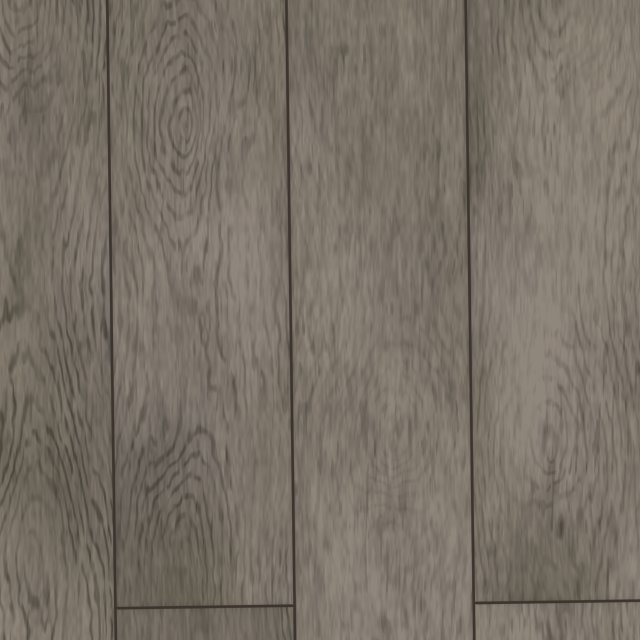
A Shadertoy shader for this texture:

```glsl
const float PLANK_WIDTH = 0.28;
const float PLANK_LENGTH = 2.4;
const vec2 FIRST_CORNER = vec2(0.181, 0.047);
const float SEAM_HALF_WIDTH = 0.0021;
const vec3 WOOD = vec3(0.472, 0.440, 0.400);
const vec3 WOOD_STEP = vec3(0.060, 0.056, 0.054);
const vec3 SEAM = vec3(0.235, 0.205, 0.180);

float hash(vec2 p) {
    vec3 q = fract(p.xyx * 0.1031);
    q += dot(q, q.yzx + 33.33);
    return fract((q.x + q.y) * q.z);
}

float noise(vec2 p) {
    vec2 cell = floor(p), f = fract(p);
    f = f * f * (3.0 - 2.0 * f);
    return mix(mix(hash(cell), hash(cell + vec2(1, 0)), f.x),
               mix(hash(cell + vec2(0, 1)), hash(cell + vec2(1, 1)), f.x), f.y);
}

float fbm(vec2 p) {
    float sum = 0.0, weight = 0.5;
    for (int i = 0; i < 3; i++) {
        sum += weight * noise(p);
        p = p * 2.03 + 17.3;
        weight *= 0.5;
    }
    return sum / 0.875;
}

// Distance from a to the nearest whole number
float nearestEdge(float a) {
    return abs(fract(a + 0.5) - 0.5);
}

// Knots: x bends the growth rings, y darkens the heart
vec2 knots(vec2 p, vec2 board) {
    vec2 sum = vec2(0.0);
    for (int k = 0; k < 2; k++) {
        vec2 seed = board * 7.0 + float(k) * 3.7;
        vec2 jitter = vec2(hash(seed), hash(seed + 11.0)) - 0.5;
        vec2 center = vec2(0.0, 0.8 + 1.8 * float(k)) + jitter * vec2(0.35, 0.6);
        vec2 q = (p - center) / vec2(0.17, 0.36);
        float d = dot(q, q);
        sum += vec2(exp(-d), exp(-4.0 * d));
    }
    return sum;
}

// Ring number of a board sliced lengthwise through a wandering trunk axis
float ringField(vec2 p, vec2 offset, float bend) {
    float axis = 0.3 * (noise(vec2(offset.x, p.y * 0.6)) - 0.5);
    float depth = 0.9 * (noise(vec2(offset.y, p.y * 0.55)) - 0.5);
    float radius = length(vec2(p.x - axis, depth));
    float warp = 2.4 * (noise(p * vec2(3.5, 0.8) + offset) - 0.5)
               + 0.8 * (noise(p * vec2(12.0, 2.6) + offset) - 0.5)
               + 0.4 * (noise(p * vec2(40.0, 12.0) + offset) - 0.5);
    return 24.0 * radius + 3.0 * bend + warp;
}

// Thin dark late wood, fading where rings crowd together
float ringLine(float rings) {
    float blur = fwidth(rings);
    float halfWidth = 0.14 + 0.5 * blur;
    float line = 1.0 - smoothstep(0.04, halfWidth + 0.08, nearestEdge(rings));
    return line * (1.0 - smoothstep(0.4, 1.0, blur));
}

// Fine fibres running along the board
float fibres(vec2 p, vec2 offset) {
    float sway = 0.06 * noise(p * vec2(3.0, 1.5) + offset);
    vec2 q = vec2(p.x + sway, p.y);
    return 0.5 * noise(q * vec2(56.0, 5.0) + offset)
         + 0.5 * noise(q * vec2(105.0, 20.0) + offset) - 0.5;
}

// Short dark open pores
float pores(vec2 p, vec2 offset) {
    float sway = 0.05 * noise(p * vec2(4.0, 3.0) + offset);
    float tick = noise(vec2(p.x + sway, p.y) * vec2(62.0, 9.0) + offset + 31.0);
    return smoothstep(0.62, 0.9, tick) * noise(p * vec2(4.0, 2.0) + offset);
}

float woodTone(vec2 p, vec2 board) {
    vec2 offset = 60.0 * vec2(hash(board + 5.0), hash(board + 23.0));
    float boldness = 0.6 + 0.4 * cos(1.57 * (board.x + 0.8));
    vec2 knot = knots(p, board);
    float line = ringLine(ringField(p, offset, knot.x));
    float broken = smoothstep(0.25, 0.75, noise(p * vec2(5.0, 1.5) + offset));
    float grit = smoothstep(0.0, 0.6, noise(p * vec2(60.0, 12.0) + offset));
    vec2 sway = vec2(2.5 * noise(p * vec2(4.0, 3.0) + offset), 0.0);
    float ripple = noise(p * vec2(40.0, 11.0) + sway) - 0.5;

    float tone = 0.18 + 0.35 * (hash(board + 41.0) - 0.5);
    tone += 4.0 * (fbm(p * vec2(1.6, 0.65) + offset) - 0.5);
    tone += 1.9 * fibres(p, offset);
    tone += 1.1 * (1.0 - boldness) * ripple;
    tone -= 1.4 * pores(p, offset);
    tone -= 2.3 * boldness * mix(0.3, 1.0, broken) * grit * line;
    return tone - 0.7 * boldness * knot.y;
}

void mainImage(out vec4 fragColor, in vec2 fragCoord) {
    vec2 uv = fragCoord / iResolution.y;
    // The floor is turned very slightly
    vec2 q = uv + vec2(0.0135 * uv.y, -0.0145 * uv.x) - FIRST_CORNER;

    // Staggered boards
    float across = q.x / PLANK_WIDTH;
    float column = floor(across);
    float along = q.y / PLANK_LENGTH - 0.5 * mod(column, 2.0);
    vec2 board = vec2(column, floor(along));
    vec2 p = vec2(fract(across) - 0.5, q.y / PLANK_WIDTH);

    // Wood, with cooler grey stains
    vec3 color = WOOD + WOOD_STEP * clamp(woodTone(p, board), -2.8, 1.5);
    color.b += 0.02 * (noise(p * vec2(2.0, 1.1) + board * 9.0) - 0.5);

    // Seams with softly shaded edges
    float d = min(nearestEdge(across) * PLANK_WIDTH, nearestEdge(along) * PLANK_LENGTH);
    float aa = 0.75 / iResolution.y;
    color *= 1.0 - 0.12 * exp(-d / 0.004);
    color = mix(SEAM, color, smoothstep(SEAM_HALF_WIDTH - aa, SEAM_HALF_WIDTH + aa, d));
    fragColor = vec4(color, 1.0);
}
```
